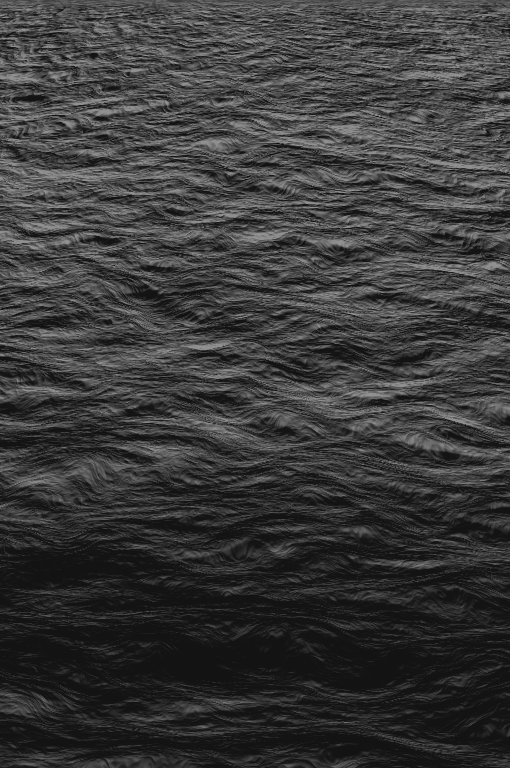
Reproduce this texture procedurally as a WebGL 2 fragment shader.

```glsl
#version 300 es
precision highp float;

uniform vec2 u_resolution;
out vec4 fragColor;

#define HORIZON 1.05
#define WAVE_FREQ vec2(2.3, 8.0)
#define OCTAVES 7
#define LACUNARITY 1.85
#define WARP 0.45
#define CREST_WIDTH 0.05
#define DEEP_TONE 0.075
#define SKY_TONE 0.57
#define NEAR_LEVEL 0.12
#define FAR_LEVEL 0.31
#define NEAR_CONTRAST 0.12
#define FAR_CONTRAST 0.19

// Random unit gradient for a lattice point
vec2 latticeGradient(vec2 cell) {
    vec3 h = fract(cell.xyx * vec3(0.1031, 0.1030, 0.0973));
    h += dot(h, h.yzx + 33.33);
    float angle = 6.2832 * fract((h.x + h.y) * h.z);
    return vec2(cos(angle), sin(angle));
}

// Gradient noise: x is the value, y its derivative along the vertical
vec2 gradientNoise(vec2 p) {
    vec2 cell = floor(p);
    vec2 f = p - cell;
    vec2 u = f * f * f * (f * (f * 6.0 - 15.0) + 10.0);
    float du = 30.0 * f.y * f.y * (f.y * (f.y - 2.0) + 1.0);

    vec2 ga = latticeGradient(cell);
    vec2 gb = latticeGradient(cell + vec2(1.0, 0.0));
    vec2 gc = latticeGradient(cell + vec2(0.0, 1.0));
    vec2 gd = latticeGradient(cell + vec2(1.0, 1.0));

    float low = mix(dot(ga, f), dot(gb, f - vec2(1.0, 0.0)), u.x);
    float high = mix(dot(gc, f - vec2(0.0, 1.0)), dot(gd, f - 1.0), u.x);
    float lowSlope = mix(ga.y, gb.y, u.x);
    float highSlope = mix(gc.y, gd.y, u.x);
    return vec2(mix(low, high, u.y),
                mix(lowSlope, highSlope, u.y) + du * (high - low));
}

// Light caught by sharp-crested waves: dark near faces, bright backs
float waveLight(vec2 p, float footprint) {
    float light = 0.0;
    float weight = 0.62;
    float shear = 0.3;
    for (int i = 0; i < OCTAVES; i++) {
        vec2 n = gradientNoise(p);
        float side = n.x / sqrt(n.x * n.x + CREST_WIDTH * CREST_WIDTH);
        float resolved = 1.0 - smoothstep(0.4, 1.1, footprint);
        light += weight * resolved * side * n.y;

        // Ride the finer ripples on the larger waves
        p.y += WARP * n.x + shear * p.x;
        p = p * LACUNARITY + vec2(17.3, 41.7);
        footprint *= LACUNARITY;
        shear = -shear * 0.9;
        weight *= 0.96;
    }
    return light;
}

// Smooth version of max(x, 0)
float softPositive(float x, float width) {
    return width * log(1.0 + exp(x / width));
}

void main() {
    vec2 uv = gl_FragCoord.xy / u_resolution.y;
    float centre = 0.5 * u_resolution.x / u_resolution.y;

    // Perspective: waves shrink toward the horizon
    float nearness = HORIZON - uv.y;
    vec2 sea = vec2((uv.x - centre) / nearness, -log(nearness));
    vec2 p = sea * WAVE_FREQ + vec2(63.0, 30.0);
    float footprint = WAVE_FREQ.y / (nearness * u_resolution.y);
    float light = waveLight(p, footprint);

    // Broad patches of calm and shaded water
    float patches = gradientNoise(p * vec2(0.45, 0.5) + 9.4).x;
    float distance01 = smoothstep(0.1, 0.8, uv.y);
    float level = mix(NEAR_LEVEL, FAR_LEVEL, distance01) + 0.13 * patches;

    // Shadowed swell across the foreground
    float band = (uv.y - 0.2 + 0.05 * patches) / 0.085;
    level -= 0.06 * exp(-band * band);

    // Tone curve with a soft floor and ceiling
    float contrast = mix(NEAR_CONTRAST, FAR_CONTRAST, distance01);
    float tone = level + contrast * light;
    tone = DEEP_TONE + softPositive(tone - DEEP_TONE, 0.025);
    tone -= softPositive(tone - SKY_TONE, 0.03);

    // Pale haze at the far edge
    tone = mix(tone, 0.36, 0.6 * smoothstep(0.985, 1.0, uv.y));
    fragColor = vec4(vec3(tone), 1.0);
}
```
